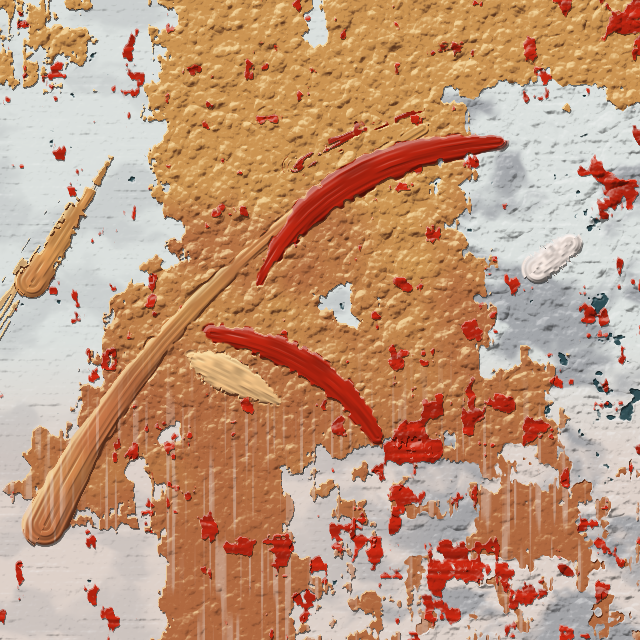
Write a Shadertoy shader that draws this texture.

```glsl
// Abstract impasto: gold and copper over a chalky ground, with red strokes
// and dry specks. Layers hold colour and height; the height difference
// toward the light shades the relief.
const vec3 CHALK = vec3(.86, .88, .87), BLUSH = vec3(.87, .82, .79);
const vec3 SLATE = vec3(.6, .61, .63), INK = vec3(.12, .25, .28);
const vec3 GOLD = vec3(.8, .58, .32), COPPER = vec3(.69, .41, .25);
const vec3 CREAM = vec3(.86, .69, .48), RED = vec3(.66, .13, .06);
const vec3 SHADOW = vec3(.3, .14, .08), SHINE = vec3(1, .91, .7);
const vec2 LIGHT = vec2(-.45, .89);
const float STEP = .0022, EDGE = .0022;

float hash(vec2 p) {
  vec3 q = fract(p.xyx * .1031);
  q += dot(q, q.yzx + 33.33);
  return fract((q.x + q.y) * q.z);
}
float noise(vec2 p) {
  vec2 i = floor(p), f = fract(p), e = vec2(1, 0);
  f = f * f * f * (f * (f * 6. - 15.) + 10.);
  return mix(mix(hash(i), hash(i + e), f.x),
    mix(hash(i + e.yx), hash(i + 1.), f.x), f.y);
}
float fbm(vec2 p) {
  float sum = 0., amp = .53;
  for (int i = 0; i < 4; i++, amp *= .5) {
    sum += amp * noise(p);
    p = mat2(1.6, 1.2, -1.2, 1.6) * p + 17.3;
  }
  return sum;
}
// Round lumps of random radius, one per cell
float pebbles(vec2 p) {
  float top = 0.;
  for (int i = 0; i < 9; i++) {
    vec2 c = floor(p) + vec2(i % 3, i / 3) - 1.;
    vec2 d = p - c - vec2(hash(c), hash(c + 71.7));
    float r = .2 + .5 * hash(c + 29.1);
    top = max(top, r - dot(d, d) / r);
  }
  return top;
}
float glow(vec2 p, float x, float y, float rx, float ry) {
  vec2 d = (p - vec2(x, y)) / vec2(rx, ry);
  return exp(-dot(d, d));
}
float box(vec2 p, float x0, float y0, float x1, float y1) {
  vec2 d = max(vec2(x0, y0) - p, p - vec2(x1, y1));
  return max(d.x, d.y);
}
vec3 bend(vec3 a, vec3 b, vec3 c, float t) {
  return mix(mix(a, b, t), mix(b, c, t), t);
}
// Bristle-marked curved stroke; z of each point is its width
void brush(inout vec4 s, vec2 p, vec3 a, vec3 b, vec3 c, vec3 color, float dry) {
  vec2 prev = a.xy, st = vec2(9, 0);
  for (float i = 0.; i < 12.; i++) {
    vec2 cur = bend(a, b, c, (i + 1.) / 12.).xy, u = cur - prev, v = p - prev;
    float f = clamp(dot(v, u) / dot(u, u), 0., 1.), d = length(v - u * f);
    if (d < abs(st.x)) st = vec2(u.x * v.y < u.y * v.x ? -d : d, (i + f) / 12.);
    prev = cur;
  }
  float w = bend(a, b, c, st.y).z, bristle = noise(st * vec2(260, 9));
  float inside = w - abs(st.x) - dry * bristle * .03
    + (noise(st * vec2(60, 45)) - .5) * .01;
  float dome = sqrt(max(0., 1. - st.x * st.x / (w * w)));
  vec4 coat = vec4(color * (.86 + .28 * bristle), .012 + dome * w * .55 + bristle * .0022);
  s = mix(s, coat, smoothstep(-EDGE, EDGE, inside));
}
// Colour in rgb, height in a
vec4 painting(vec2 p) {
  float broad = fbm(p * 8.), rough = fbm(p * 34. + 9.), grain = noise(p * 190.);
  float drag = noise(p * vec2(14, 170)), comb = noise(p * vec2(210, 9));
  vec2 q = p + (vec2(broad, fbm(p * 9. + 40.)) - .5) * .08;
  float right = smoothstep(.45, .75, p.x), low = 1. - smoothstep(.25, .5, p.y);
  // Chalk ground, clotted at right
  float stain = smoothstep(.46, .68, fbm(q * vec2(10, 17) + 3.));
  float clots = pebbles(q * vec2(22, 30)) * .01 + rough * .016;
  vec4 s = vec4(mix(mix(CHALK, BLUSH, low), SLATE, stain * mix(.25, .85, right)),
    mix(.006 * rough, clots, right) + drag * .0018 + grain * .0012);
  // Dark teal remnants
  float ink = .75 * glow(p, .95, .48, .1, .28) + glow(p, .56, .26, .05, .07)
    + .9 * glow(p, .54, .53, .04, .04);
  ink = smoothstep(0., .05, fbm(p * 34. + 60.) - .83 + .25 * ink);
  s = mix(s, vec4(INK, s.a - .004), ink * .9);
  // Gold and copper fields
  float d = min(box(q, .25, .5, .71, 2.), box(q, .25, .85, 2., 2.));
  d = min(d, min(box(q, .26, -1., .48, .55), box(q, .28, .29, .75, .6)));
  d = min(d, min(box(q, .7, .27, .87, .44), box(p, .74, .12, .92, .24)));
  d = min(d, box(mat2(.87, .5, -.5, .87) * q, -.09, .25, .07, .66));
  d = min(d, max(box(q, .48, -1., 2., .29), .013));
  d = min(d, max(box(p, -1., .88, .13, 2.), .004));
  float bare = glow(p, .54, .52, .045, .06) + glow(p, .49, .95, .025, .08);
  float cover = clamp(-d, -.09, .06) - bare * .075 + (rough - .5) * .1 + (comb - .5) * .018;
  vec3 ore = mix(COPPER, GOLD, smoothstep(.25, .85, p.y + (broad - .5) * .7));
  ore = mix(ore, BLUSH, low * .45 * smoothstep(.62, .9, comb));
  float crust = pebbles(q * 36.) * .008 + pebbles(p * 71.) * .0045 + rough * .014;
  crust *= mix(.5, 1., smoothstep(.12, .5, p.y));
  s = mix(s, vec4(ore, .006 + crust + grain * .0013), smoothstep(-EDGE, EDGE, cover));
  // Dry red specks
  float red = glow(p, .63, .28, .05, .08) + .85 * glow(p, .45, .155, .11, .03)
    + .72 * glow(p, .74, .1, .22, .1) + .95 * glow(p, .95, .97, .1, .07)
    + .8 * glow(p, .95, .69, .07, .06) + .6 * glow(p, .76, .36, .1, .12);
  red = fbm(p * vec2(34, 27) + 90.) + (comb + drag - 1.) * .08 - .74 + .3 * red;
  s = mix(s, vec4(RED * (.85 + .4 * drag), s.a + .003), smoothstep(0., .035, red));
  // Left dabs, long ridge, red arcs, pale leaf, white clot
  brush(s, p, vec3(-.04, .44, .035), vec3(.03, .57, .035), vec3(.11, .68, .03), CREAM, 1.9);
  brush(s, p, vec3(.05, .56, .03), vec3(.11, .65, .02), vec3(.175, .76, .004), ore, .35);
  brush(s, p, vec3(.07, .18, .034), vec3(.24, .55, .008), vec3(.66, .8, .01), ore, 0.);
  brush(s, p, vec3(.46, .74, .018), vec3(.55, .8, .015), vec3(.66, .83, .006), RED, .75);
  brush(s, p, vec3(.4, .55, .002), vec3(.49, .76, .05), vec3(.78, .78, .012), RED, .12);
  brush(s, p, vec3(.33, .48, .013), vec3(.5, .46, .034), vec3(.59, .32, .013), RED, .1);
  brush(s, p, vec3(.3, .44, .01), vec3(.35, .42, .05), vec3(.44, .37, .002), CREAM, 0.);
  brush(s, p, vec3(.84, .58, .022), vec3(.87, .6, .024), vec3(.89, .62, .018), BLUSH, 0.);
  return s;
}
void mainImage(out vec4 fragColor, in vec2 fragCoord) {
  vec2 p = fragCoord / iResolution.xy;
  vec4 s = painting(p);
  float slope = (s.a - painting(p + LIGHT * STEP).a) / STEP;
  float metal = smoothstep(.06, .16, s.g - s.b);
  vec3 shade = mix(s.rgb * .42, SHADOW, metal * .7);
  vec3 color = mix(s.rgb, shade, smoothstep(.1, 1.3, -slope) * .9);
  vec3 shine = mix(vec3(.97), SHINE, metal);
  color = mix(color, shine, smoothstep(.05, 1., slope) * mix(.4, .72, metal));
  fragColor = vec4(color, 1);
}
```
